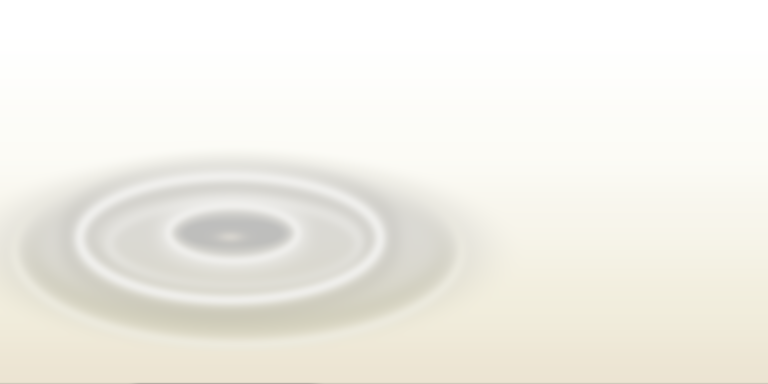
This background is drawn by a WebGL 2 fragment shader. Its source:

```glsl
#version 300 es
precision highp float;
// Soft concentric ripples on a milky surface under a pale cream gradient.
uniform vec2 u_resolution;
out vec4 fragColor;

// Approximate signed distance to an axis-aligned ellipse.
float ellipse(vec2 p, vec2 center, vec2 radii) {
    vec2 q = (p - center) / radii;
    float k = length(q);
    return (k - 1.0) * k / max(length(q / radii), 0.001);
}

// Soft bell of the given width around zero.
float bell(float d, float width) {
    return exp(-d * d / (width * width));
}

// White at the top, warm cream at the bottom.
vec3 backdrop(float y) {
    vec3 c = mix(vec3(0.925, 0.895, 0.825), vec3(0.945, 0.930, 0.865), smoothstep(0.0, 0.22, y));
    c = mix(c, vec3(0.970, 0.962, 0.925), smoothstep(0.18, 0.46, y));
    c = mix(c, vec3(0.988, 0.986, 0.966), smoothstep(0.42, 0.62, y));
    return mix(c, vec3(1.0), smoothstep(0.60, 0.95, y));
}

void main() {
    vec2 p = gl_FragCoord.xy / u_resolution.y;
    vec3 color = backdrop(p.y);

    // Shaded water, greyer at the far side and warmer at the near side.
    float extent = length((p - vec2(0.615, 0.345)) / vec2(0.73, 0.265));
    vec3 water = mix(vec3(0.845, 0.835, 0.770), vec3(0.850, 0.845, 0.825), smoothstep(0.12, 0.42, p.y));
    color = mix(color, water, 0.95 * (1.0 - smoothstep(0.64, 1.04, extent)));

    // Signed distances to the crests, which drift nearer as they grow.
    float inner = ellipse(p, vec2(0.607, 0.393), vec2(0.169, 0.073));
    float shoulder = ellipse(p, vec2(0.610, 0.366), vec2(0.325, 0.110));
    float middle = ellipse(p, vec2(0.599, 0.380), vec2(0.391, 0.161));
    float outer = ellipse(p, vec2(0.620, 0.349), vec2(0.583, 0.247));
    float near = 1.0 - smoothstep(0.28, 0.52, p.y);

    // Troughs beside the crests and the dark central bowl.
    color -= 0.035 * bell(middle - 0.035, 0.025);
    color -= 0.025 * bell(middle + 0.030, 0.020);
    color -= vec3(0.035, 0.035, 0.045) * bell(outer + 0.045, 0.035) * near;
    color -= vec3(0.11, 0.105, 0.09) * (1.0 - smoothstep(-0.05, 0.0, inner));

    // Broad glows, then the bright crest lines.
    vec3 crest = vec3(0.950, 0.948, 0.940);
    color = mix(color, crest, 0.35 * bell(inner - 0.012, 0.025));
    color = mix(color, crest, 0.35 * bell(shoulder, 0.018));
    color = mix(color, crest, 0.75 * bell(inner, 0.013));
    color = mix(color, crest, 0.85 * bell(middle, 0.016));
    color = mix(color, vec3(0.935, 0.928, 0.885), (0.15 + 0.55 * near) * bell(outer, 0.016));

    // Warm glint at the point of impact.
    vec2 glint = (p - vec2(0.600, 0.383)) / vec2(0.035, 0.014);
    color += vec3(0.09, 0.08, 0.065) * exp(-dot(glint, glint));

    // Thin grey lower border, darkest below the ripples.
    float border = 1.0 - smoothstep(0.001, 0.005, p.y);
    float under = smoothstep(0.33, 0.37, p.x) * (1.0 - smoothstep(0.80, 0.85, p.x));
    color = mix(color, vec3(0.68, 0.66, 0.62), border * (0.45 + 0.45 * under));

    fragColor = vec4(clamp(color, 0.0, 1.0), 1.0);
}
```
